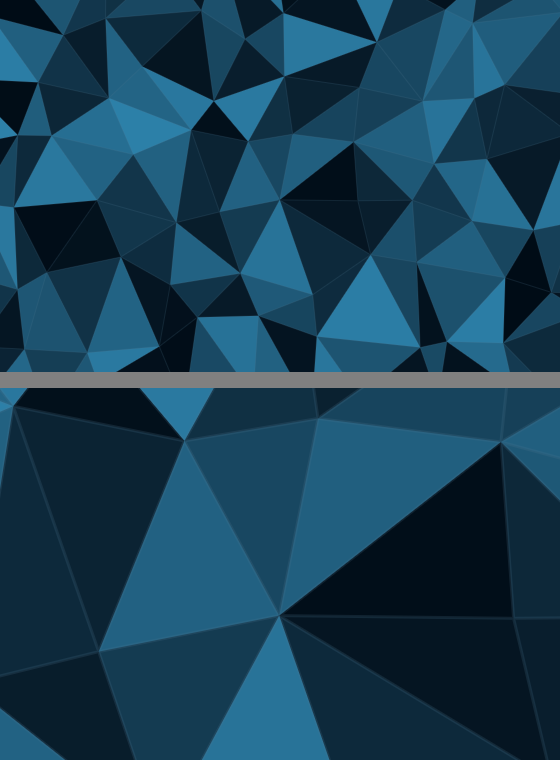
Top: the whole. Bottom: its middle third, enlarged.
Write a Shadertoy shader that draws this background.

```glsl
#define ROWS 6.0
#define JITTER 0.37
#define STAGGER 0.22
#define ORIGIN vec2(13.3, 7.4)
#define DARK vec3(0.0, 0.045, 0.085)
#define LIGHT vec3(0.175, 0.505, 0.665)
#define TONE_CURVE vec3(1.0, 1.12, 1.12)
#define SEAM_COLOR vec3(0.30, 0.46, 0.56)
#define SEAM_OPACITY 0.2
#define SEAM_HALF_WIDTH 0.008

float hash(vec2 p) {
    return fract(sin(dot(p, vec2(127.1, 311.7))) * 43758.5453);
}

float cross2(vec2 a, vec2 b) {
    return a.x * b.y - a.y * b.x;
}

// Grid node, shifted by alternating rows and random jitter
vec2 meshPoint(vec2 id) {
    vec2 offset = vec2(hash(id), hash(id + 57.3)) * 2.0 - 1.0;
    float shift = STAGGER * (2.0 * mod(id.y, 2.0) - 1.0);
    return id + vec2(shift, 0.0) + JITTER * offset;
}

// Signed distance to the line a-b, positive on its right
float edgeDistance(vec2 p, vec2 a, vec2 b) {
    return cross2(p - a, normalize(b - a));
}

// Counter-clockwise triangle, negative inside
float triangleDistance(vec2 p, vec2 a, vec2 b, vec2 c) {
    return max(edgeDistance(p, a, b),
               max(edgeDistance(p, b, c), edgeDistance(p, c, a)));
}

// Evenly spread tones, scrambled per facet
vec3 facetColor(vec2 cell, float side) {
    float index = 2.0 * cell.x + 19.0 * cell.y + side;
    float tone = fract(index * 0.618 + 0.6 * hash(cell + 31.7 * (side + 1.0)));
    return mix(DARK, LIGHT, pow(vec3(tone), TONE_CURVE));
}

// Add one facet with its seam, weighted by pixel coverage
void addFacet(inout vec4 sum, float dist, vec3 color, float pixel) {
    float coverage = clamp(0.5 - dist / pixel, 0.0, 1.0);
    float seam = clamp((SEAM_HALF_WIDTH - abs(dist)) / pixel + 0.5, 0.0, 1.0);
    sum += coverage * vec4(mix(color, SEAM_COLOR, SEAM_OPACITY * seam), 1.0);
}

void mainImage(out vec4 fragColor, in vec2 fragCoord) {
    float pixel = ROWS / iResolution.y;
    vec2 p = fragCoord * pixel + ORIGIN;
    vec4 sum = vec4(0.0);

    for (int y = -1; y <= 1; y++) {
        for (int x = -1; x <= 1; x++) {
            vec2 cell = floor(p) + vec2(x, y);
            vec2 a = meshPoint(cell);
            vec2 b = meshPoint(cell + vec2(1.0, 0.0));
            vec2 c = meshPoint(cell + vec2(1.0, 1.0));
            vec2 d = meshPoint(cell + vec2(0.0, 1.0));

            // Delaunay rule: split at b-d if the angles there exceed pi
            float sinSum = cross2(c - b, a - b) * dot(a - d, c - d)
                         + dot(c - b, a - b) * cross2(a - d, c - d);
            bool splitBD = sinSum < 0.0;
            float first = triangleDistance(p, a, b, splitBD ? d : c);
            float second = triangleDistance(p, splitBD ? b : a, c, d);

            addFacet(sum, first, facetColor(cell, 0.0), pixel);
            addFacet(sum, second, facetColor(cell, 1.0), pixel);
        }
    }
    fragColor = vec4(sum.rgb / max(sum.a, 0.001), 1.0);
}
```
